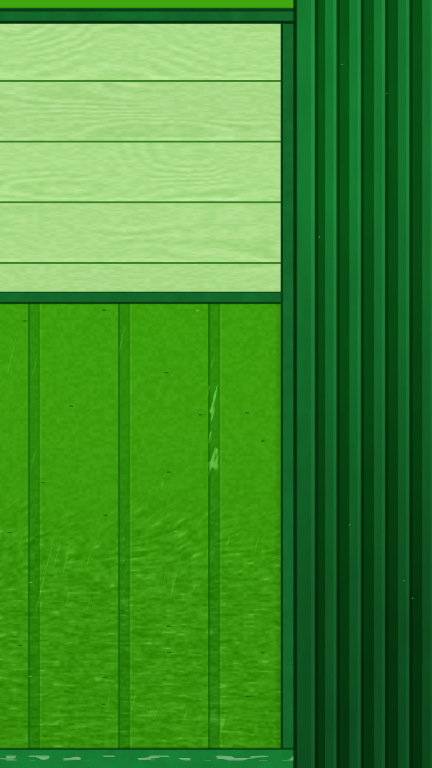
Reproduce this texture procedurally as a WebGL 2 fragment shader.

```glsl
#version 300 es
precision highp float;
// Painted timber wall: pale lap boards over grooved green panels, framed by dark trim,
// with a corrugated strip on the right. Bands of x and y place the parts;
// stretched value noise supplies grain, brush ridges, flecks and worn paint.
uniform vec2 u_resolution;
out vec4 outColor;

#define PALE vec3(0.665, 0.86, 0.53)
#define LEAF vec3(0.235, 0.605, 0.05)
#define TRIM vec3(0.075, 0.41, 0.17)
#define RIDGE vec3(0.075, 0.43, 0.17)
#define VALLEY vec3(0.025, 0.30, 0.075)
#define SHADE vec3(0.012, 0.15, 0.035)
#define BOARD_STEP 0.079
#define GROOVE_STEP 0.2085
#define RIB_STEP 0.0562
#define GRAIN 0.06

float hash(vec2 p) {
  p = fract(p * vec2(0.1031, 0.1137));
  p += dot(p, p.yx + 33.33);
  return fract((p.x + p.y) * p.x * 17.0);
}

float noise(vec2 p) {
  vec2 i = floor(p), f = fract(p);
  f = f * f * (3.0 - 2.0 * f);
  return mix(mix(hash(i), hash(i + vec2(1, 0)), f.x),
             mix(hash(i + vec2(0, 1)), hash(i + vec2(1, 1)), f.x), f.y);
}

float fbm(vec2 p) {
  float sum = 0.0, amp = 0.5;
  for (int i = 0; i < 4; i++) {
    sum += amp * noise(p);
    p = p * 2.03 + 11.7;
    amp *= 0.5;
  }
  return sum;
}

// Soft-edged interval from a to b
float band(float x, float a, float b, float soft) {
  return smoothstep(a - soft, a + soft, x) - smoothstep(b - soft, b + soft, x);
}

// Sparse short strokes, one candidate in each cell
float flecks(vec2 p, vec2 cells, float rarity) {
  vec2 g = p * cells, id = floor(g);
  vec2 offset = vec2(hash(id + 3.0), hash(id + 71.0)) * 0.5 + 0.25;
  vec2 d = (fract(g) - offset) / vec2(0.17, 0.1);
  return step(rarity, hash(id + 19.0)) * (1.0 - smoothstep(0.4, 1.2, length(d)));
}

vec3 lapBoards(vec2 uv, vec2 p, vec2 aa) {
  float row = (uv.y - 0.6576) / BOARD_STEP;
  float id = floor(row), seam = fract(row) * BOARD_STEP;
  // Contours of a stretched field form long arches of grain
  float field = noise(vec2(p.x * 7.0 + id * 5.3, p.y * 24.0 + id * 9.0));
  float rings = sin(uv.y * 330.0 + field * 42.0 + 3.0 * noise(p * vec2(40.0, 70.0)));
  float fibre = noise(vec2(p.x * 130.0, p.y * 420.0)) - 0.5;
  float wear = smoothstep(0.25, 0.7, noise(p * vec2(12.0, 30.0) + id));
  vec3 col = PALE * (1.0 + 0.01 * sin(id * 2.4));
  col += GRAIN * vec3(1.1, 0.8, 1.2) * (0.5 * rings * wear + 0.9 * fibre);
  col += 0.03 * band(seam, 0.002, 0.006, aa.y);
  float gap = 1.0 - smoothstep(0.0005, 0.001 + aa.y, min(seam, BOARD_STEP - seam));
  return mix(col, vec3(0.19, 0.46, 0.12), gap * 0.9);
}

vec3 groovedPanel(vec2 uv, vec2 p, vec2 aa) {
  float rough = smoothstep(0.39, 0.30, uv.y + 0.07 * (noise(p * 9.0) - 0.5));
  vec3 col = LEAF * mix(0.94, 1.03, smoothstep(0.0, 0.6, uv.y));
  col *= 0.98 + 0.04 * fbm(p * 7.0);
  col += 0.045 * (noise(p * vec2(210.0, 260.0)) - 0.5);
  // Fine horizontal saw ridges on the weathered lower half, arched near its top
  float arch = 0.05 * smoothstep(0.2, 0.4, uv.y);
  float bend = arch * (fract((uv.x - 0.08) / GROOVE_STEP) + 0.4 * noise(p * 14.0));
  float y = p.y - bend + 0.002 * noise(p * 40.0);
  float saw = noise(vec2(p.x * 55.0, y * 330.0));
  float fine = noise(vec2(p.x * 150.0, y * 400.0));
  col += rough * (0.065 * (saw - 0.5) + 0.06 * (fine - 0.5)) * vec3(1.0, 1.1, 0.9);
  col += rough * 0.09 * smoothstep(0.8, 1.0, saw) * fine;
  // Recessed vertical joints: shaded left wall, lit right lip
  float x = mod(uv.x - 0.0645 + GROOVE_STEP, GROOVE_STEP);
  col = mix(col, col * vec3(0.74, 0.88, 0.8), band(x, 0.0, 0.028, aa.x));
  col = mix(col, vec3(0.08, 0.38, 0.03), 0.6 * band(x, 0.0, 0.005, aa.x));
  col = mix(col, vec3(0.13, 0.46, 0.03), 0.3 * band(x, 0.023, 0.027, aa.x));
  col += 0.025 * band(x, 0.028, 0.032, aa.x);
  // Small nicks and chips, thin slanted scratches, a worn right joint
  col = mix(col, vec3(0.06, 0.33, 0.02), 0.65 * flecks(p, vec2(48.0, 90.0), 0.983));
  col = mix(col, vec3(0.55, 0.79, 0.35), 0.55 * flecks(p + 4.0, vec2(64.0, 80.0), 0.993));
  vec2 slant = vec2(p.x - 0.25 * p.y, p.y + 0.2 * p.x);
  float scratch = smoothstep(0.88, 0.97, noise(slant * vec2(210.0, 17.0)));
  col += 0.06 * scratch * smoothstep(0.55, 0.7, noise(p * 13.0));
  float worn = band(uv.x, 0.483, 0.507, 0.005) * band(uv.y, 0.36, 0.52, 0.03);
  col += 0.2 * worn * smoothstep(0.68, 0.9, noise(slant * vec2(290.0, 100.0)));
  return col * (1.0 - 0.1 * smoothstep(0.632, 0.648, uv.x));
}

vec3 corrugation(vec2 uv, vec2 p, vec2 aa) {
  float x = mod(uv.x - 0.7525, RIB_STEP);
  float first = step(uv.x, 0.7525);
  float rib = mix(band(x, 0.0, 0.0265, aa.x), band(uv.x, 0.688, 0.729, aa.x), first);
  float lip = mix(band(x, 0.019, 0.026, aa.x), band(uv.x, 0.720, 0.728, aa.x), first);
  float deep = mix(band(x, 0.027, 0.034, aa.x), band(uv.x, 0.729, 0.737, aa.x), first);
  vec3 col = mix(VALLEY, SHADE, 0.6 * deep);
  col = mix(col, RIDGE, rib);
  col += lip * vec3(0.035, 0.06, 0.045);
  // Light falls away toward the ground and the far right
  col *= mix(0.72, 1.12, smoothstep(0.0, 0.9, uv.y));
  col *= 1.0 - 0.08 * smoothstep(0.78, 1.0, uv.x);
  col *= 0.94 + 0.12 * fbm(p * vec2(70.0, 16.0));
  return mix(col, vec3(0.35, 0.65, 0.42), 0.5 * flecks(p, vec2(100.0, 80.0), 0.993));
}

void main() {
  vec2 uv = gl_FragCoord.xy / u_resolution;
  vec2 aa = 0.7 / u_resolution;
  vec2 p = vec2(uv.x * 0.5625, uv.y);
  vec3 trim = TRIM * (0.92 + 0.16 * fbm(p * 55.0));

  // Two panels separated by the middle rail
  vec3 col = mix(groovedPanel(uv, p, aa), lapBoards(uv, p, aa), step(0.61, uv.y));
  col = mix(col, trim, band(uv.y, 0.606, 0.620, aa.y));
  col = mix(col, SHADE, 0.75 * band(uv.y, 0.604, 0.607, aa.y));
  col = mix(col, SHADE, 0.4 * band(uv.y, 0.6185, 0.6202, aa.y));

  // Upright post and its shadow lines
  col = mix(col, trim, smoothstep(-aa.x, aa.x, uv.x - 0.65));
  col = mix(col, SHADE, 0.7 * band(uv.x, 0.650, 0.655, aa.x));

  // Header with a bright strip above, then the chipped sill
  col = mix(col, trim, smoothstep(-aa.y, aa.y, uv.y - 0.970));
  col = mix(col, SHADE, 0.85 * band(uv.y, 0.969, 0.973, aa.y));
  col = mix(col, SHADE, 0.65 * band(uv.y, 0.985, 0.989, aa.y));
  col = mix(col, LEAF * 1.08, smoothstep(-aa.y, aa.y, uv.y - 0.990));
  col = mix(col, trim * 1.2, 1.0 - smoothstep(-aa.y, aa.y, uv.y - 0.025));
  col = mix(col, SHADE, 0.6 * band(uv.y, 0.0235, 0.0265, aa.y));
  float chips = smoothstep(0.6, 0.75, noise(p * vec2(70.0, 330.0)));
  col = mix(col, vec3(0.62, 0.76, 0.61), 0.7 * chips * band(uv.y, 0.010, 0.016, 0.002));

  // Corrugated side behind the post
  col = mix(col, corrugation(uv, p, aa), smoothstep(-aa.x, aa.x, uv.x - 0.682));
  col = mix(col, SHADE, 0.85 * band(uv.x, 0.679, 0.686, aa.x));
  outColor = vec4(clamp(col, 0.0, 1.0), 1.0);
}
```
